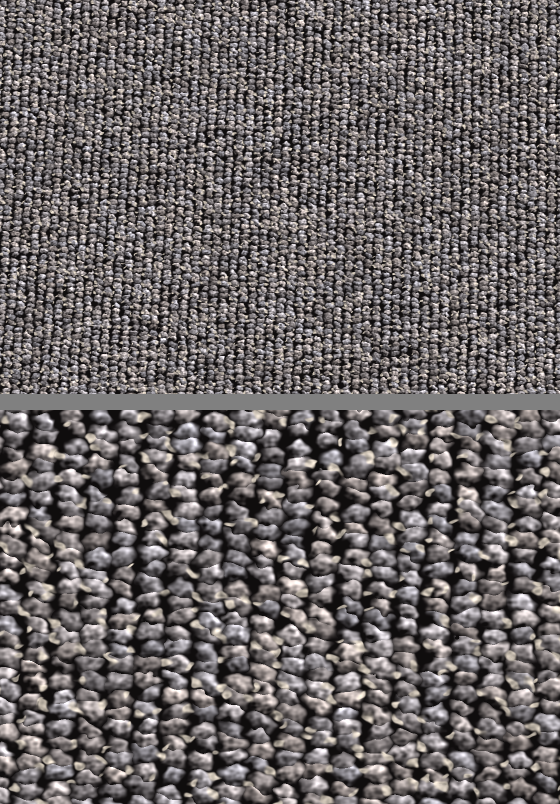
Top: the whole. Bottom: its middle third, enlarged.
Give the GLSL for this texture, as a Shadertoy shader.

```glsl
// Grey loop-pile carpet: slightly leaning columns of tightly packed yarn loops.
// Each loop is a ragged, strongly side-lit oval; the highest one at a point wins.
// Cream fibre ends fill the gaps, and gradient noise frays the yarn.

vec2 hash2(vec2 cell) {
    vec3 q = fract(cell.xyx * vec3(0.1031, 0.1030, 0.0973));
    q += dot(q, q.yzx + 33.33);
    return fract((q.xx + q.yz) * q.zy);
}

float gradientCorner(vec2 cell, vec2 corner, vec2 f) {
    return dot(hash2(cell + corner) * 2.0 - 1.0, f - corner);
}

// Gradient noise, roughly -0.7 to 0.7
float gradientNoise(vec2 p) {
    vec2 i = floor(p), f = p - i, e = vec2(1.0, 0.0);
    vec2 w = f * f * f * (f * (f * 6.0 - 15.0) + 10.0);
    float low = mix(gradientCorner(i, e.yy, f), gradientCorner(i, e.xy, f), w.x);
    float high = mix(gradientCorner(i, e.yx, f), gradientCorner(i, e.xx, f), w.x);
    return mix(low, high, w.y);
}

vec3 carpet(vec2 p) {
    // Columns lean more on the left and wander a little
    float lean = 0.07 - 0.045 * p.x;
    float across = p.x - lean * p.y + 0.003 * gradientNoise(p * vec2(9.0, 14.0));
    vec2 g = vec2(across / 0.0247, p.y / 0.0132);

    // Ragged outlines
    vec2 fray = vec2(gradientNoise(g * vec2(2.6, 1.7)), gradientNoise(g * vec2(2.3, 1.9) + 40.0));
    vec2 q = g + fray * vec2(0.26, 0.42);

    float top = -9.0, fleck = 0.0;
    vec2 local = vec2(0.0), loopId = vec2(0.0);

    for (int i = -1; i <= 1; i++) {
        float column = floor(q.x) + float(i);
        float y = q.y + 7.0 * hash2(vec2(column, 5.0)).x;
        for (int j = -2; j <= 2; j++) {
            vec2 cell = vec2(column, floor(y) + float(j));
            vec2 place = hash2(cell + 17.0), shape = hash2(cell + 91.0);

            // Yarn loop, tilted and varied in size
            vec2 d = vec2(q.x, y) - cell - 0.5 - (place - 0.5) * vec2(0.2, 0.45);
            d.y += d.x * (shape.x - 0.35) * 1.3;
            d /= vec2(0.51, 0.76) * (0.84 + 0.3 * shape.y);
            float height = 1.0 - dot(d, d) + 0.35 * place.x;
            if (height > top) {
                top = height;
                local = d;
                loopId = cell;
            }

            // Slanted bright fibre end between two columns
            vec2 s = vec2(q.x, y) - cell - vec2(0.5 * (shape.x - 0.5), place.y);
            s.y += s.x * 2.4 * (shape.y - 0.5);
            float r = length(s / (vec2(0.24, 0.32) * (0.6 + 0.6 * shape.y)));
            fleck = max(fleck, (1.0 - smoothstep(0.45, 1.05, r)) * step(0.42, place.x));
        }
    }

    // Tone of each loop, drifting in faint blotches
    vec2 dye = hash2(loopId + 43.0);
    float blotch = gradientNoise(p * 5.0) + 0.5 * gradientNoise(p * vec2(22.0, 14.0));
    float tone = mix(0.56, 0.87, dye.x) + 0.05 * blotch;
    float fibre = gradientNoise(g * vec2(3.4, 2.6)) + 0.7 * gradientNoise(g.yx * vec2(3.7, 5.3));

    // Light from the upper right, shadow under each loop
    float light = 0.63 + 0.72 * dot(local, vec2(0.4, 0.9)) + 0.62 * fibre;
    float cover = smoothstep(-0.1, 0.72, 1.0 - dot(local, local));
    vec3 tint = mix(vec3(0.97, 0.97, 1.02), vec3(1.06, 1.0, 0.97), dye.y);
    vec3 color = vec3(0.06, 0.05, 0.052) + tint * max(tone * light, 0.0) * cover;

    vec3 cream = vec3(0.98, 0.93, 0.86) * (0.88 + 0.5 * fibre);
    return mix(color, cream, fleck * 0.85);
}

void mainImage(out vec4 fragColor, in vec2 fragCoord) {
    // Four samples per pixel smooth the loop edges
    vec3 sum = vec3(0.0);
    for (int k = 0; k < 4; k++) {
        vec2 offset = vec2(k & 1, k >> 1) * 0.5 - 0.25;
        sum += carpet((fragCoord + offset) / iResolution.y);
    }
    fragColor = vec4(clamp(sum / 4.0, 0.0, 1.0), 1.0);
}
```
